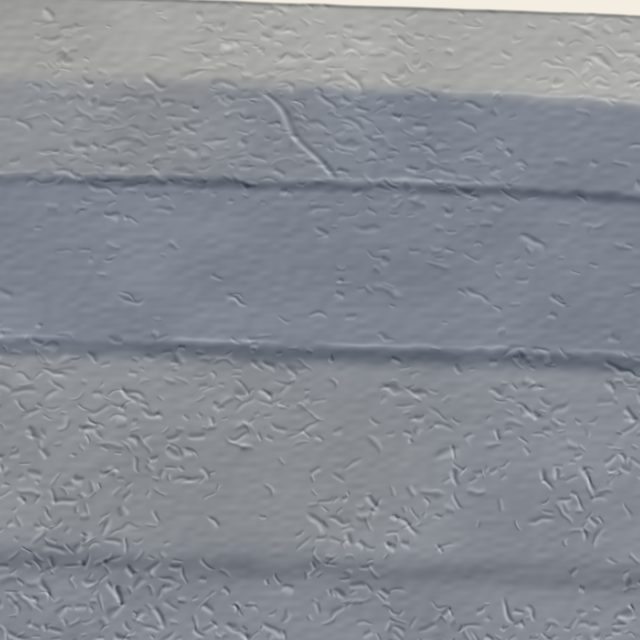
Give the GLSL for this texture, as a WebGL 2 fragment shader.

```glsl
#version 300 es
precision highp float;
// Weathered painted boards: soft grey-blue bands split by sagging dark seams,
// a pale strip along the top and one hairline crack. Scattered embossed flecks
// come from jittered grids whose density varies by band and by clumping noise.
#define FLECK_CELLS 29.0
#define FLECK_WIDTH 0.100
#define FLECK_LIGHT 0.118
#define GRAIN 0.040
#define MOTTLE 0.040
#define SEAM_DARK 0.125
#define PALE vec3(0.660, 0.660, 0.650)
#define WARM vec3(0.546, 0.561, 0.579)
#define COOL vec3(0.493, 0.516, 0.560)
#define CREAM vec3(0.955, 0.930, 0.885)

uniform vec2 u_resolution;
out vec4 fragColor;

float hash(vec2 p) {
  return fract(sin(dot(p, vec2(127.1, 311.7))) * 43758.5453);
}

vec2 hash2(vec2 p) {
  return vec2(hash(p), hash(p + 19.19));
}

float noise(vec2 p) {
  vec2 i = floor(p), f = fract(p);
  f = f * f * (3.0 - 2.0 * f);
  return mix(mix(hash(i), hash(i + vec2(1, 0)), f.x),
             mix(hash(i + vec2(0, 1)), hash(i + vec2(1, 1)), f.x), f.y);
}

// Seam heights, measured downward from the top edge.
float ledgeY(float x) { return 0.124 + 0.010 * x + 0.029 * x * x; }
float upperSeamY(float x) { return 0.274 + 0.006 * x + 0.024 * x * x; }
float middleSeamY(float x) { return 0.530 + 0.020 * x + 0.008 * x * x; }
float lowerSeamY(float x) { return 0.874 + 0.032 * x; }

// Blend from 0 above an edge to 1 below it.
float below(float d, float softness) {
  return smoothstep(-softness, softness, d);
}

// Chance that a fleck exists at a place.
float fleckDensity(vec2 p) {
  float d = mix(0.75, 0.58, below(p.y - ledgeY(p.x), 0.01));
  d = mix(d, 0.19, below(p.y - upperSeamY(p.x) - 0.03, 0.03));
  d = mix(d, 0.52, below(p.y - middleSeamY(p.x), 0.03));
  d = mix(d, 1.0, below(p.y - lowerSeamY(p.x) + 0.03, 0.05));
  return d * mix(0.1, 1.9, smoothstep(0.15, 0.85, noise(p * 11.0 + 4.0)));
}

// Short ridges, each with a lit side and a shaded side.
float flecks(vec2 p, float cells, float seed) {
  vec2 q = p * cells, id = floor(q);
  float sum = 0.0;
  for (int j = -1; j <= 1; j++) {
    for (int i = -1; i <= 1; i++) {
      vec2 cell = id + vec2(i, j);
      vec2 place = hash2(cell + seed), form = hash2(cell + seed + 31.7);
      vec2 centre = cell + place;
      if (hash(cell + seed + 57.3) > fleckDensity(centre / cells)) continue;
      float spread = mix(0.42, 1.25, smoothstep(0.5, 0.8, centre.y / cells));
      float angle = 0.17 + (form.x * 2.0 - 1.0) * spread;
      float c = cos(angle), s = sin(angle);
      vec2 d = mat2(c, -s, s, c) * (q - centre);
      d.y += (place.x - 0.5) * 0.8 * d.x * d.x;
      float halfLength = mix(0.25, 0.80, form.y * form.y);
      float taper = 1.0 - smoothstep(0.4, 1.0, abs(d.x) / halfLength);
      float across = d.y / FLECK_WIDTH * (place.y > 0.35 ? 1.0 : -1.0);
      float lit = exp(-across * across);
      float shade = exp(-(across + 1.6) * (across + 1.6));
      sum += taper * (lit - shade) * mix(0.4, 1.15, form.x * place.y + 0.25);
    }
  }
  return sum;
}

// Dark groove, soft beneath, with a broken bright lip along its upper side.
float seam(float d, float width, float lip) {
  float groove = smoothstep(-0.006, 0.006, d) * (1.0 - smoothstep(width * 0.3, width, d));
  return lip * exp(-pow((d + 0.006) / 0.0032, 2.0)) - SEAM_DARK * groove;
}

void main() {
  vec2 p = gl_FragCoord.xy / u_resolution;
  p.y = 1.0 - p.y;
  float wobble = (noise(vec2(p.x * 22.0, 3.0)) - 0.5) * 0.004;
  float y = p.y + wobble + 0.004 * (noise(p * vec2(60.0, 90.0)) - 0.5);
  float broad = noise(p * vec2(4.0, 7.0));

  // Band colours, with cooler tones drifting toward the right.
  float ledge = y - ledgeY(p.x), upper = y - upperSeamY(p.x);
  float middle = y - middleSeamY(p.x), lower = y - lowerSeamY(p.x);
  vec3 color = PALE + 0.04 * (p.x - 0.6) + 0.015 * (broad - 0.5);
  color = mix(color, mix(WARM, COOL, smoothstep(0.2, 0.65, p.x)), below(ledge, 0.016));
  color = mix(color, COOL + 0.016 * (0.5 - p.x), below(upper, 0.016));
  float drift = smoothstep(0.4, 1.2, p.x + 0.4 * (broad - 0.5));
  color = mix(color, mix(WARM, COOL + 0.012, drift), below(middle - 0.022, 0.026));
  color = mix(color, mix(WARM, COOL, 0.55), below(lower + 0.02, 0.05));

  // Seams between the boards.
  float breakup = noise(p * vec2(16.0, 50.0));
  float lip = smoothstep(0.35, 0.8, noise(p * vec2(13.0, 30.0) + 9.0));
  float tone = seam(upper, 0.022, 0.10 * lip) * (0.6 + 0.6 * breakup);
  tone += seam(middle, 0.036, 0.10 * lip) * (0.6 + 0.5 * breakup);
  tone -= 0.085 * exp(-pow(lower / 0.021, 2.0)) * (0.5 + 0.8 * breakup);
  tone += 0.060 * exp(-pow((ledge + 0.004) / 0.003, 2.0)) * smoothstep(0.5, 0.85, p.x);

  // Hairline crack across the second board.
  float t = clamp((p.y - 0.143) / 0.138, 0.0, 1.0);
  float crackX = 0.405 + 0.115 * t + 0.013 * sin(t * 8.0) * (1.0 - t) + wobble;
  float across = (p.x - crackX) * 0.78;
  float span = smoothstep(0.138, 0.150, p.y) * (1.0 - smoothstep(0.272, 0.284, p.y));
  span *= 0.6 + 0.6 * noise(p * 40.0);
  tone += span * (0.13 * exp(-pow(across / 0.0036, 2.0))
                - 0.09 * exp(-pow((across - 0.0075) / 0.004, 2.0)));

  // Flecks, fine relief and slow mottling.
  vec2 bent = p + 0.009 * (vec2(noise(p * 60.0), noise(p * 60.0 + 40.0)) - 0.5);
  float relief = flecks(bent, FLECK_CELLS, 3.0) + 0.75 * flecks(bent, FLECK_CELLS * 1.4, 71.0);
  float strength = mix(0.75, 1.15, smoothstep(0.2, 0.9, p.y));
  tone += FLECK_LIGHT * strength * clamp(relief, -1.5, 1.7);
  vec2 g = p * vec2(60.0, 120.0);
  tone += GRAIN * (noise(g) - noise(g + vec2(0.3, 0.7)));
  tone += MOTTLE * (noise(p * vec2(9.0, 14.0) + 8.0) - 0.5);
  color += tone * vec3(1.02, 1.0, 0.96);

  // Cream strip above a thin shadow line.
  float rim = p.y - 0.035 * p.x + 0.0115 + 0.3 * wobble;
  color -= 0.13 * exp(-pow((rim - 0.003) / 0.003, 2.0));
  color = mix(CREAM, color, below(rim, 0.0025));
  fragColor = vec4(clamp(color, 0.0, 1.0), 1.0);
}
```
